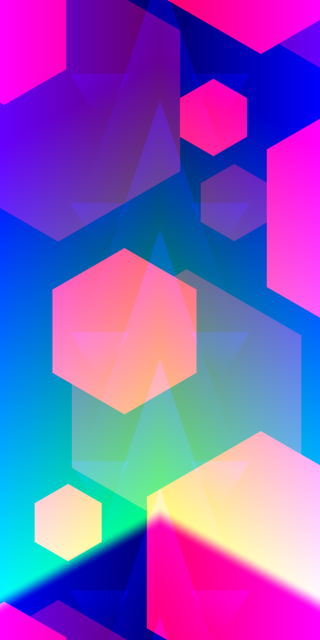
Write a Shadertoy shader that draws this background.

```glsl
// Translucent hexagons over a blue to green gradient with a soft chevron fold.
// Hexagons drive the red channel, height above the fold drives green, and
// distance from the middle plus rows of faint triangular facets drive blue.

#define FOLD_APEX 0.385
#define FOLD_SLOPE 0.55
#define FOLD_SOFTNESS 0.065
#define GREEN_FALLOFF 0.70
#define BLUE_MIDDLE 0.40
#define FACET_TOP 1.6875
#define FACET_PERIOD 0.4036
#define FACET_SLOPE 0.34
#define SPIRE_GLOW 0.24
#define FLANK_GLOW 0.13
#define VEIL 0.40
#define SOLID 1.0

// Hexagons from back to front: centre, circumradius, red level
const int HEX_COUNT = 10;
const vec4 HEXAGONS[HEX_COUNT] = vec4[HEX_COUNT](
    vec4(0.182, 1.685, 0.440, VEIL),
    vec4(1.120, 0.130, 0.411, VEIL),
    vec4(0.583, 0.745, 0.414, VEIL),
    vec4(0.732, 1.367, 0.121, VEIL),
    vec4(0.013, 1.896, 0.224, SOLID),
    vec4(1.206, 1.318, 0.430, SOLID),
    vec4(0.815, 0.242, 0.411, SOLID),
    vec4(0.667, 1.633, 0.121, SOLID),
    vec4(0.389, 0.965, 0.260, SOLID),
    vec4(0.213, 0.367, 0.121, SOLID));

// Signed distance to a hexagon with a vertex at the top
float hexagon(vec2 p, float radius) {
    p = abs(p);
    return max(p.x, dot(p, vec2(0.5, 0.8660))) - 0.8660 * radius;
}

// Coverage of the inside of an edge
float fill(float d, float pixel) {
    return 1.0 - smoothstep(-pixel, pixel, d);
}

// Rows of upright spires with small inverted triangles beside them
float facets(vec2 p, float pixel) {
    float side = abs(p.x - 0.5);
    float glow = 0.0;
    for (int i = -1; i < 5; i++) {
        float drop = FACET_TOP - FACET_PERIOD * float(i) - p.y;
        float spire = fill(side - FACET_SLOPE * drop, pixel) * step(0.0, drop);
        glow += SPIRE_GLOW * spire * (1.0 - smoothstep(0.05, 0.75, drop));

        float rise = drop * -1.0 + 0.078;
        float flank = fill(abs(side - 0.1875) - 0.58 * rise, pixel);
        flank *= fill(rise - 0.16, pixel);
        glow += FLANK_GLOW * flank * smoothstep(0.0, 0.16, rise);
    }
    return glow;
}

void mainImage(out vec4 fragColor, in vec2 fragCoord) {
    vec2 p = fragCoord / iResolution.xy * vec2(1.0, 2.0);
    float pixel = 1.5 / iResolution.y;
    float side = abs(p.x - 0.5);

    // Green is brightest just above the fold and vanishes below it
    float height = p.y - FOLD_APEX + FOLD_SLOPE * side;
    float fold = smoothstep(-0.5 * FOLD_SOFTNESS, 0.5 * FOLD_SOFTNESS, height);
    float green = clamp(1.0 - GREEN_FALLOFF * height, 0.0, 1.0) * fold;

    // Blue grows toward both sides
    float blue = mix(BLUE_MIDDLE, 1.0, min(2.0 * side, 1.0));
    blue += facets(p, pixel);

    // Hexagons wrap from the top of the canvas to the bottom
    float red = 0.0;
    for (int i = 0; i < HEX_COUNT; i++) {
        vec4 hex = HEXAGONS[i];
        vec2 offset = p - hex.xy;
        offset.y = mod(offset.y + 1.0, 2.0) - 1.0;
        red = mix(red, hex.w, fill(hexagon(offset, hex.z), pixel));
    }

    fragColor = vec4(clamp(vec3(red, green, blue), 0.0, 1.0), 1.0);
}
```
